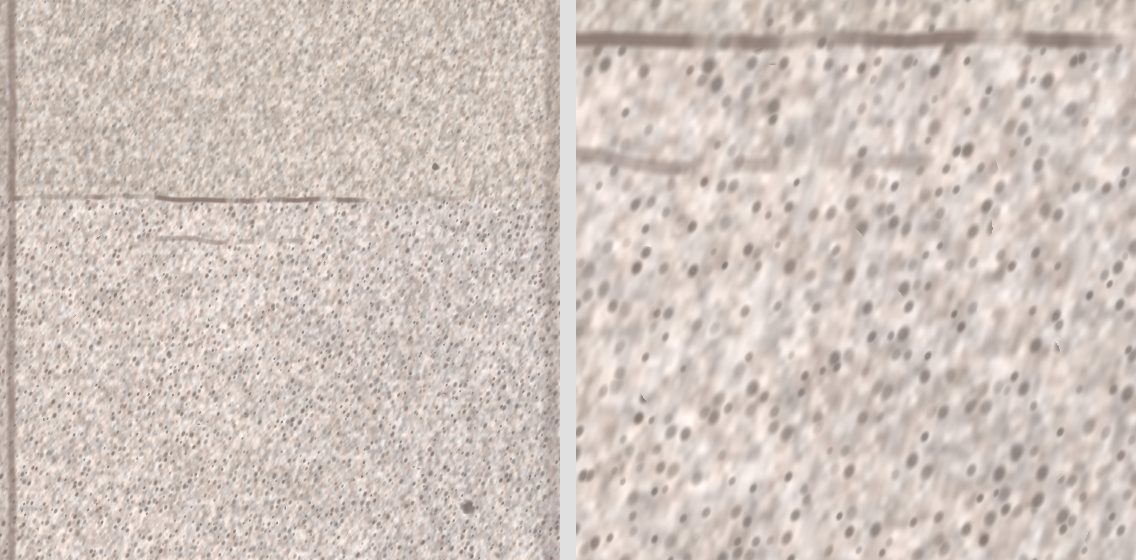
Left: the whole. Right: its middle third, enlarged.
This texture is drawn by a three.js fragment shader. Its source:

```glsl
// Speckled granite paving: two pale slabs split by a thin cross joint, with worn side joints.
varying vec2 vUv;

const vec3 UPPER_STONE = vec3(0.815, 0.768, 0.732);
const vec3 LOWER_STONE = vec3(0.862, 0.812, 0.785);
const vec3 COOL_STONE = vec3(0.800, 0.765, 0.750);
const vec3 SPECK_DARK = vec3(0.420, 0.375, 0.355);
const vec3 SPECK_LIGHT = vec3(0.965, 0.935, 0.905);
const vec3 JOINT_DARK = vec3(0.520, 0.455, 0.425);

const float CROSS_JOINT_Y = 0.646;
const float LEFT_JOINT_X = 0.021;
const float RIGHT_JOINT_X = 0.984;

float hash(vec2 p) {
  return fract(sin(dot(p, vec2(127.1, 311.7))) * 43758.5453);
}

float noise(vec2 p) {
  vec2 i = floor(p);
  vec2 f = fract(p);
  f = f * f * (3.0 - 2.0 * f);
  return mix(mix(hash(i), hash(i + vec2(1.0, 0.0)), f.x),
             mix(hash(i + vec2(0.0, 1.0)), hash(i + vec2(1.0, 1.0)), f.x), f.y);
}

float fbm(vec2 p) {
  float sum = 0.0;
  float gain = 0.5;
  for (int i = 0; i < 4; i++) {
    sum += gain * noise(p);
    p = p * 2.03 + 17.3;
    gain *= 0.5;
  }
  return sum / 0.9375;
}

// Soft oval chips, one per occupied cell, with random place, size and strength
float specks(vec2 p, float density, float seed) {
  vec2 cell = floor(p);
  float cover = 0.0;
  for (int y = -1; y <= 1; y++) {
    for (int x = -1; x <= 1; x++) {
      vec2 id = cell + vec2(float(x), float(y));
      vec2 center = id + 0.15 + 0.7 * vec2(hash(id + seed), hash(id + seed + 31.7));
      float radius = mix(0.28, 0.62, hash(id + seed + 57.1));
      float present = step(hash(id + seed + 83.9), density);
      float strength = mix(0.3, 1.0, hash(id + seed + 11.3));
      float chip = 1.0 - smoothstep(radius * 0.25, radius, length(p - center));
      cover = max(cover, chip * present * strength);
    }
  }
  return cover;
}

// Soft line centred on zero distance
float band(float d, float halfWidth) {
  return 1.0 - smoothstep(halfWidth * 0.2, halfWidth, abs(d));
}

// Isolated stain with a ragged rim
float stain(vec2 p, vec2 center, float radius) {
  float ragged = radius * (0.6 + 0.8 * noise(p * 130.0));
  return 1.0 - smoothstep(ragged * 0.4, ragged, length(p - center));
}

void main() {
  vec2 uv = vUv;
  vec2 grainUv = vec2(uv.x - 0.28 * uv.y, uv.y);

  // Slab tone and broad mottling
  float jointY = CROSS_JOINT_Y + 0.016 * (fbm(vec2(uv.x * 9.0, 4.0)) - 0.5);
  float lower = 1.0 - smoothstep(-0.012, 0.012, uv.y - jointY);
  float mottling = fbm(uv * 5.0 + 3.1);
  vec3 color = mix(UPPER_STONE, LOWER_STONE, lower);
  color = mix(color, COOL_STONE, 0.65 * smoothstep(0.2, 1.0, uv.x) * lower);
  color += 0.07 * (mottling - 0.5);

  // Slanted mineral grain
  float grain = 0.6 * noise(grainUv * vec2(155.0, 98.0))
              + 0.4 * noise(grainUv * vec2(270.0, 175.0) + 41.0) - 0.5;
  color += 0.36 * grain;
  float tint = noise(grainUv * vec2(110.0, 75.0) + 71.0) - 0.5;
  color += 0.025 * tint * vec3(1.0, -0.2, -1.0);

  // Dark and bright chips, denser and clearer on the lower slab
  float patches = smoothstep(0.3, 0.7, fbm(uv * 9.0 + 23.0));
  float density = mix(0.20, 0.32, lower) + 0.14 * patches;
  float dark = specks(grainUv * vec2(112.0, 82.0), density, 5.0);
  float light = specks(grainUv * vec2(105.0, 70.0), 0.20, 47.0);
  color = mix(color, SPECK_LIGHT, 0.5 * light);
  color = mix(color, SPECK_DARK, dark * mix(0.42, 0.68, lower));

  // Broken cross joint, fading to the right, and a faint scratch below it
  float breaks = smoothstep(0.25, 0.62, noise(vec2(uv.x * 34.0, 9.0)));
  float fade = 1.0 - 0.8 * smoothstep(0.55, 0.88, uv.x);
  color = mix(color, JOINT_DARK, band(uv.y - jointY, 0.007) * (0.25 + 0.6 * breaks) * fade);
  float scratchY = 0.572 + 0.012 * (noise(vec2(uv.x * 18.0, 2.0)) - 0.5);
  float scratchSpan = smoothstep(0.23, 0.32, uv.x) * (1.0 - smoothstep(0.48, 0.58, uv.x));
  color = mix(color, JOINT_DARK, 0.45 * band(uv.y - scratchY, 0.007) * scratchSpan * breaks);

  // Worn side joints: narrow on the left, broad and faint on the right
  float wander = 0.006 * (fbm(vec2(uv.y * 12.0, 6.0)) - 0.5);
  float wear = 0.45 + 0.55 * fbm(vec2(uv.x * 30.0, uv.y * 22.0));
  color = mix(color, JOINT_DARK, 0.80 * wear * band(uv.x - LEFT_JOINT_X - wander, 0.011));
  color = mix(color, JOINT_DARK, 0.28 * wear * (1.0 - smoothstep(0.012, 0.034, uv.x)));
  color = mix(color, JOINT_DARK, 0.42 * wear * band(uv.x - RIGHT_JOINT_X - wander, 0.022));

  // Two larger stains
  float stains = max(stain(uv, vec2(0.834, 0.095), 0.015), stain(uv, vec2(0.777, 0.702), 0.009));
  color = mix(color, SPECK_DARK, 0.75 * stains);

  gl_FragColor = vec4(clamp(color, 0.0, 1.0), 1.0);
}
```
